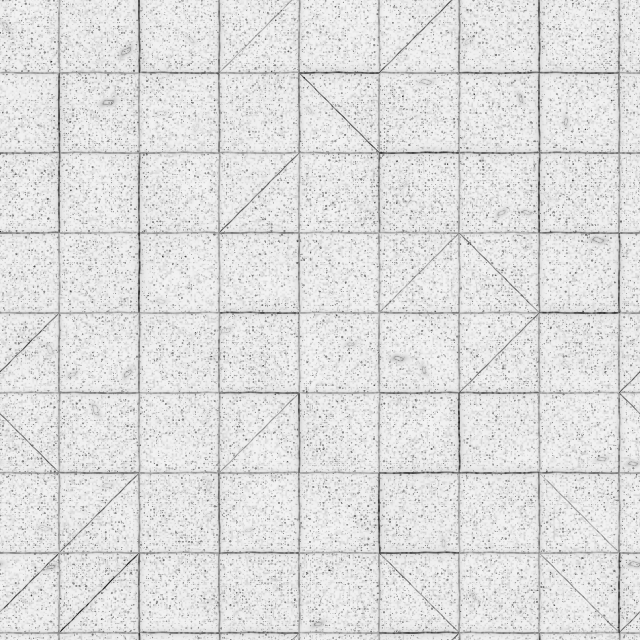
Write a Shadertoy shader that draws this texture.

```glsl
// Pale speckled stone tiles in an 8 by 8 grid, with worn joints, diagonal cracks and small chips.

const float TILES = 8.0;
const vec2 GRID_OFFSET = vec2(0.74, 0.09);
const vec3 STONE = vec3(0.955);
const vec3 SOOT = vec3(0.16);

float hash(vec2 p) {
    vec3 q = fract(p.xyx * 0.1031);
    q += dot(q, q.yzx + 33.33);
    return fract((q.x + q.y) * q.z);
}

float valueNoise(vec2 p) {
    vec2 i = floor(p), f = fract(p);
    f = f * f * (3.0 - 2.0 * f);
    float low = mix(hash(i), hash(i + vec2(1, 0)), f.x);
    float high = mix(hash(i + vec2(0, 1)), hash(i + vec2(1, 1)), f.x);
    return mix(low, high, f.y);
}

// Antialiased coverage of a stroke at distance d from its centre line
float stroke(float d, float halfWidth, float px) {
    return 1.0 - smoothstep(halfWidth - px, halfWidth + px, d);
}

// Cellular grains: at most one dark dot in each small cell
float specks(vec2 p, float scale, float density, float px) {
    vec2 cell = floor(p * scale);
    vec2 centre = 0.3 + 0.4 * vec2(hash(cell + 17.3), hash(cell + 61.7));
    float present = step(hash(cell + 5.1), density);
    float depth = hash(cell + 93.9);
    float radius = 0.2 + 0.16 * hash(cell + 41.5);
    float dot = stroke(length(fract(p * scale) - centre), radius, px * scale);
    return present * dot * mix(0.1, 0.52, depth * depth);
}

// One joint segment: fine core, soft dirt beside it; across = signed distance
float joint(float across, float along, vec2 id, float px) {
    float tone = hash(id);
    float strength = mix(0.42, 0.9, tone * tone * tone);
    float wander = 0.004 * sin(along * 5.0 + tone * 6.3) + 0.002 * sin(along * 23.0);
    float d = abs(across + wander);
    float wear = 0.6 + 0.5 * valueNoise(vec2(along * 38.0, tone * 90.0));
    float core = stroke(d, 0.012, px) * strength * wear;
    float dirt = exp(-d * 34.0) * 0.13 + exp(-d * 9.0) * 0.06 * tone * tone;
    return max(core, dirt);
}

// A corner to corner crack on about one tile in five
float diagonalCrack(vec2 f, vec2 id, float px) {
    float present = step(hash(id + 211.0), 0.2);
    float rising = step(hash(id + 137.0), 0.6);
    float across = mix(f.x + f.y - 1.0, f.x - f.y, rising) * 0.7071;
    float strength = mix(0.42, 0.95, hash(id + 71.0));
    float wear = 0.5 + 0.65 * valueNoise(vec2(f.x * 34.0, hash(id) * 50.0));
    float shade = 0.1 * exp(-abs(across) * 16.0) * strength * strength;
    float d = abs(across + 0.002 * sin(f.x * 31.0));
    return present * max(stroke(d, 0.008, px) * strength * wear, shade);
}

// Leaf shaped chips with a dark rim, a pale heart and a smudge around them
float chips(vec2 f, vec2 id, float px) {
    float dark = 0.0;
    for (int i = 0; i < 3; i++) {
        vec2 seed = id + 29.0 * float(i + 1);
        float present = step(hash(seed + 3.0), 0.22);
        vec2 centre = 0.08 + 0.84 * vec2(hash(seed + 11.0), hash(seed + 47.0));
        float a = 6.2832 * hash(seed + 83.0);
        vec2 q = mat2(cos(a), -sin(a), sin(a), cos(a)) * (f - centre);
        q.y += 0.008 * sin(q.x * 45.0);
        float size = mix(0.6, 1.1, hash(seed + 19.0));
        vec2 radii = vec2(0.062, 0.027) * size;
        float d = (length(q / radii) - 1.0) * radii.y;
        float rimTone = mix(0.16, 0.5, hash(seed + 59.0));
        float rim = stroke(abs(d), 0.006, px) * rimTone;
        rim *= 0.65 + 0.5 * valueNoise(q * 55.0 + seed);
        float smudge = 0.55 * rimTone * exp(-max(d, 0.0) * 38.0);
        smudge *= mix(0.4, 1.0, smoothstep(-0.02, 0.0, d));
        dark = max(dark, present * max(rim, smudge));
    }
    return dark;
}

void mainImage(out vec4 fragColor, in vec2 fragCoord) {
    vec2 p = fragCoord / iResolution.y * TILES - GRID_OFFSET;
    float px = 0.6 * TILES / iResolution.y;
    vec2 f = fract(p);
    vec2 id = mod(floor(p), TILES);
    vec2 nearest = mod(round(p), TILES);

    // Stone grain, denser on some tiles and in cloudy patches
    float cloud = valueNoise(p * 2.3 + 40.0);
    float density = 0.12 + 0.1 * hash(id + 7.0) + 0.12 * cloud;
    float mottle = valueNoise(p * 43.0 + 300.0);
    float dark = 0.025 * cloud + 0.17 * mottle * mottle * mottle;
    dark += specks(p + 20.0, 25.0, density, px);
    dark += specks(p + 70.0, 39.0, density, px);

    // Joints along both axes, each segment with its own wear
    vec2 across = p - round(p);
    float lines = joint(across.x, p.y, vec2(nearest.x, id.y) + 151.0, px);
    lines = max(lines, joint(across.y, p.x, vec2(id.x, nearest.y) + 313.0, px));

    // Cracks and chips
    lines = max(lines, diagonalCrack(f, id, px));
    dark = max(dark, lines) + 0.25 * min(dark, lines);
    dark = max(dark, chips(f, id, px));

    fragColor = vec4(mix(STONE, SOOT, clamp(dark, 0.0, 1.0)), 1.0);
}
```
